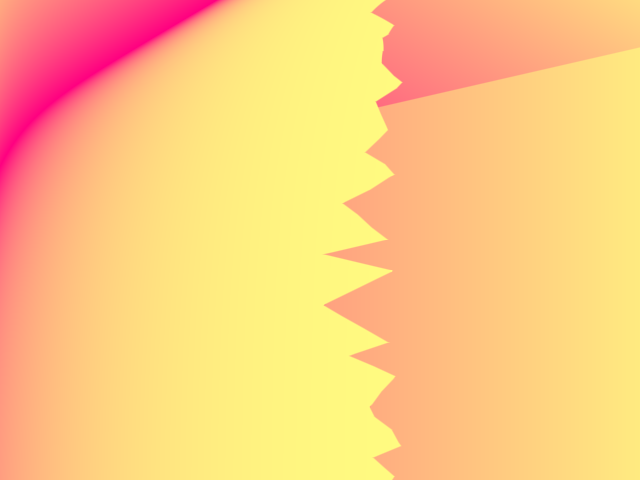
This background is drawn by a Shadertoy shader. Its source:

```glsl
const float TEETH = 9.44; // teeth per canvas height

float hash(float n) {
    n = fract(n * 0.1031);
    n *= n + 33.33;
    n *= n + n;
    return fract(n);
}

// Straight segments between random heights in -1..1
float jaggedNoise(float t) {
    float cell = floor(t);
    return 2.0 * mix(hash(cell), hash(cell + 1.0), t - cell) - 1.0;
}

// Smoothed step across the zero line of a signed distance
float cover(float dist, float pixel) {
    return smoothstep(-0.7, 0.7, dist / max(fwidth(dist), pixel));
}

vec3 sunset(float green) {
    return vec3(1.0, clamp(green, 0.0, 1.0), 0.5);
}

// Notches bite deepest a little below the middle
float notchX(float depth) {
    float offset = (depth - 0.573) / 0.191;
    return 0.785 - 0.122 * exp(-offset * offset);
}

// Torn border: one notch and one tip per cell, plus fine splinters
float tornEdge(float depth) {
    float t = depth * TEETH;
    float cell = floor(t);
    float phase = t - cell;
    float tipPhase = 0.3 + 0.5 * hash(cell + 1.0);
    float tipX = 0.803 + 0.04 * hash(cell + 17.0);
    float startX = notchX(cell / TEETH);
    float endX = notchX((cell + 1.0) / TEETH);
    float edge = phase < tipPhase
        ? mix(startX, tipX, phase / tipPhase)
        : mix(tipX, endX, (phase - tipPhase) / (1.0 - tipPhase));
    float splinter = 0.007 + 0.022 * exp(-depth * 9.0);
    return edge + splinter * jaggedNoise(depth * 38.0 + 5.0);
}

// Depth of the dark fold, curling down at the left border
float foldDepth(float x) {
    return 0.2656 - 0.588 * x + 0.0816 * exp(-x * 17.45);
}

// Brightness rises away from the fold on both sides
float foldedSheet(float x, float depth) {
    float below = depth - foldDepth(x);
    float s = max(below, 0.0);
    float rise = 1.0 - exp(-s * 4.8);
    rise += x * 3.72 * (1.0 - exp(-s * 28.8));
    return 1.0 - exp(-rise - 3.2 * max(-below, 0.0));
}

// Two overlapping sheets divided by a slanted edge
float rearSheets(float x, float depth, float pixel) {
    float u = x - 0.795;
    float upper = 0.42 + 0.505 * u + 0.74 * (0.222 - depth);
    float lower = 0.67 + 0.44 * (x - 0.764);
    float slant = depth - (0.222 - 0.229 * u);
    return mix(upper, lower, cover(slant, pixel));
}

void mainImage(out vec4 fragColor, in vec2 fragCoord) {
    float pixel = 1.0 / iResolution.y;
    float x = fragCoord.x * pixel;
    float depth = 1.0 - fragCoord.y * pixel; // measured from the top

    // Front sheet over the rear ones
    float front = foldedSheet(x, depth);
    float rear = rearSheets(x, depth, pixel);
    float torn = cover(x - tornEdge(depth), pixel);
    fragColor = vec4(sunset(mix(front, rear, torn)), 1.0);
}
```
